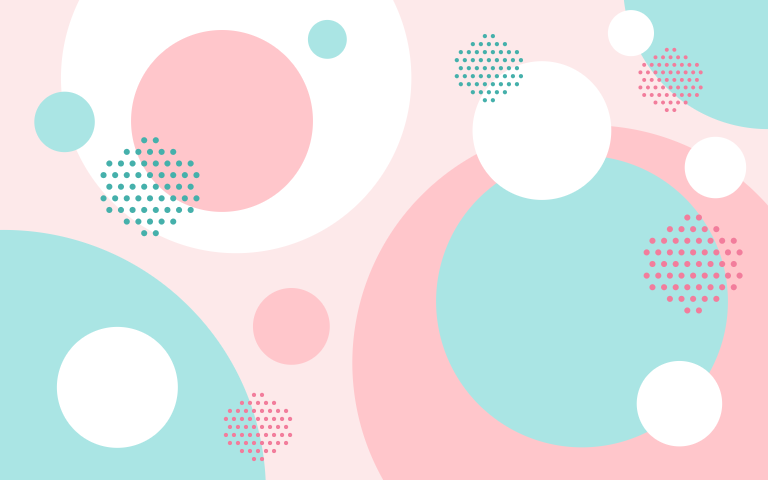
Write a Shadertoy shader that draws this background.

```glsl
const vec3 BLUSH = vec3(0.992, 0.914, 0.918);
const vec3 WHITE = vec3(1.0);
const vec3 PINK = vec3(1.0, 0.776, 0.796);
const vec3 AQUA = vec3(0.667, 0.898, 0.894);
const vec3 TEAL = vec3(0.27, 0.69, 0.67);
const vec3 ROSE = vec3(0.95, 0.49, 0.61);

// Coverage of a shape from its signed distance, softened over one pixel
float coverage(float dist, float pixel) {
    return clamp(0.5 - dist / pixel, 0.0, 1.0);
}

vec3 disc(vec3 base, vec3 ink, vec2 p, vec2 center, float radius, float pixel) {
    return mix(base, ink, coverage(length(p - center) - radius, pixel));
}

// Staggered rows of dots, kept only where whole dots fit a round patch
vec3 dottedDisc(vec3 base, vec3 ink, vec2 p, vec2 center, float pitch, float pixel) {
    const float PATCH_RADIUS = 4.2;
    const float DOT_RADIUS = 0.26;
    vec2 grid = (p - center) / pitch;
    float row = floor(grid.y + 0.5);
    float stagger = 0.5 * (1.0 - mod(row, 2.0));
    vec2 dotCenter = vec2(floor(grid.x - stagger + 0.5) + stagger, row);
    float inside = step(length(dotCenter), PATCH_RADIUS);
    float dist = (length(grid - dotCenter) - DOT_RADIUS) * pitch;
    return mix(base, ink, inside * coverage(dist, pixel));
}

void mainImage(out vec4 fragColor, in vec2 fragCoord) {
    // Canvas height is one unit
    float pixel = 1.0 / iResolution.y;
    vec2 p = fragCoord * pixel;
    vec3 color = BLUSH;

    // Upper left group
    color = disc(color, WHITE, p, vec2(0.492, 0.8375), 0.365, pixel);
    color = disc(color, PINK, p, vec2(0.4625, 0.748), 0.1895, pixel);
    color = disc(color, AQUA, p, vec2(0.682, 0.918), 0.0405, pixel);
    color = disc(color, AQUA, p, vec2(0.1345, 0.746), 0.063, pixel);

    // Lower left group
    color = disc(color, AQUA, p, vec2(0.008, -0.025), 0.546, pixel);
    color = disc(color, WHITE, p, vec2(0.2445, 0.193), 0.126, pixel);
    color = disc(color, PINK, p, vec2(0.607, 0.32), 0.08, pixel);

    // Large nested discs on the right
    color = disc(color, PINK, p, vec2(1.229, 0.244), 0.495, pixel);
    color = disc(color, AQUA, p, vec2(1.2125, 0.372), 0.304, pixel);
    color = disc(color, WHITE, p, vec2(1.129, 0.728), 0.1445, pixel);
    color = disc(color, WHITE, p, vec2(1.4155, 0.159), 0.089, pixel);

    // Upper right corner
    color = disc(color, AQUA, p, vec2(1.6, 1.033), 0.302, pixel);
    color = disc(color, WHITE, p, vec2(1.3145, 0.931), 0.048, pixel);
    color = disc(color, WHITE, p, vec2(1.4905, 0.651), 0.064, pixel);

    // Dotted patches
    color = dottedDisc(color, TEAL, p, vec2(0.3125, 0.611), 0.0242, pixel);
    color = dottedDisc(color, TEAL, p, vec2(1.0185, 0.858), 0.0167, pixel);
    color = dottedDisc(color, ROSE, p, vec2(1.444, 0.45), 0.0242, pixel);
    color = dottedDisc(color, ROSE, p, vec2(1.397, 0.8335), 0.0157, pixel);
    color = dottedDisc(color, ROSE, p, vec2(0.5375, 0.1105), 0.0167, pixel);

    fragColor = vec4(color, 1.0);
}
```
